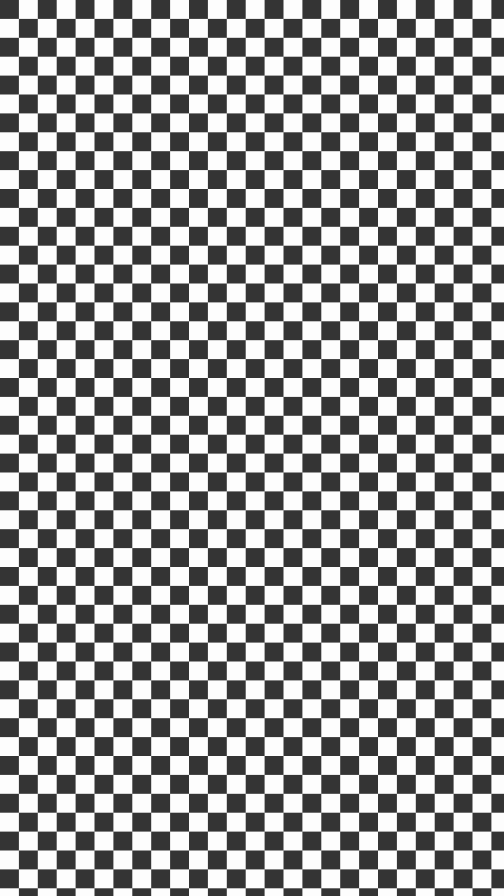
Reproduce this pattern procedurally as a Shadertoy shader.

```glsl
// Charcoal and white checkerboard of square cells, aligned to the top left corner.

const float CELL_SIZE = 0.0375; // cell side as a fraction of the canvas width
const vec3 CHARCOAL = vec3(0.204);
const vec3 WHITE = vec3(0.994);

// Square wave of period 2, positive on [0, 1], box filtered over the given width
vec2 squareWave(vec2 x, float width) {
    vec2 edgeDistance = abs(mod(x - 0.5, 2.0) - 1.0) - 0.5;
    return clamp(2.0 * edgeDistance / width, -1.0, 1.0);
}

// Coverage of the dark cells: 1 where column and row parity agree
float checker(vec2 p, float width) {
    vec2 wave = squareWave(p, width);
    return 0.5 + 0.5 * wave.x * wave.y;
}

void mainImage(out vec4 fragColor, in vec2 fragCoord) {
    // Cell coordinates, counted rightward and downward
    vec2 fromTopLeft = vec2(fragCoord.x, iResolution.y - fragCoord.y);
    float cellsPerPixel = 1.0 / (CELL_SIZE * iResolution.x);

    float dark = checker(fromTopLeft * cellsPerPixel, cellsPerPixel);
    fragColor = vec4(mix(WHITE, CHARCOAL, dark), 1.0);
}
```
